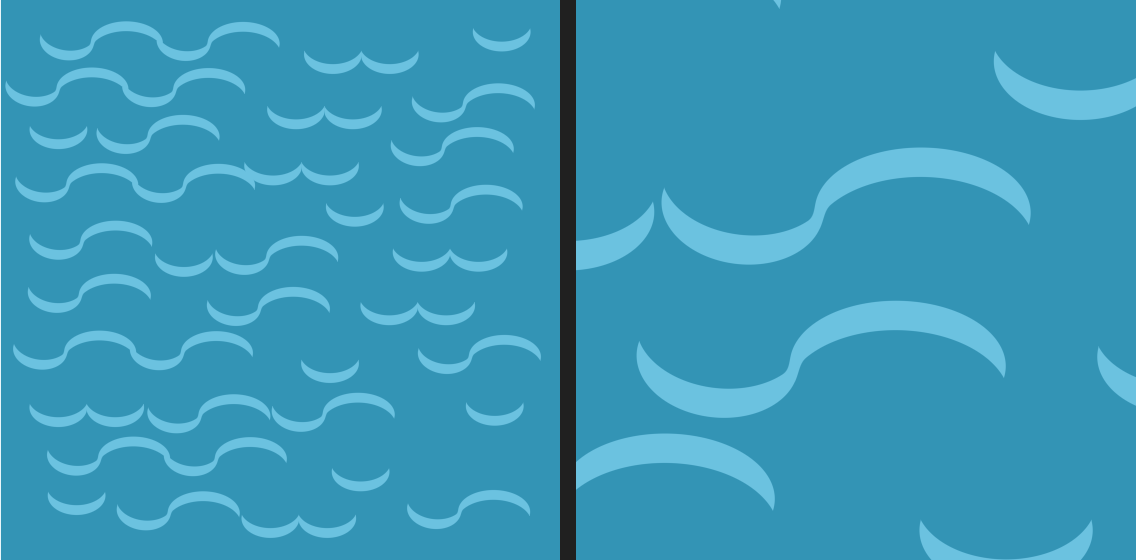
Left: the whole. Right: its middle third, enlarged.
Give the GLSL for this pattern, as a WebGL 1 fragment shader.

```glsl
precision highp float;

uniform vec2 u_resolution;

// Lengths are in hundredths of the canvas height.
const float CANVAS = 100.0;
const float ROWS = 10.0;
const float THICKNESS = 1.75;
const float NECK = 0.5;
const float EDGE_WIDTH = 0.17;
const float GOLDEN = 0.618;
const vec3 WATER = vec3(0.20, 0.58, 0.71);
const vec3 CREST = vec3(0.42, 0.76, 0.88);
const vec3 EDGE = vec3(0.95, 0.98, 0.99);

float hash(vec2 p) {
  return fract(sin(dot(p, vec2(12.9898, 78.233))) * 43758.5453);
}

float smoothMin(float a, float b, float k) {
  float h = max(k - abs(a - b), 0.0) / k;
  return min(a, b) - 0.25 * k * h * h;
}

// Approximate signed distance to an axis-aligned ellipse
float ellipse(vec2 p, vec2 radii) {
  float k = length(p / radii);
  return k * (k - 1.0) / max(length(p / (radii * radii)), 0.0001);
}

// Crescent between two tips; side is 1.0 for an arch, -1.0 for a trough
float crescent(vec2 p, vec2 leftTip, vec2 rightTip, float height, float side) {
  vec2 span = rightTip - leftTip;
  float halfWidth = 0.5 * length(span);
  vec2 along = normalize(span);
  vec2 fromMiddle = p - 0.5 * (leftTip + rightTip);
  vec2 q = vec2(dot(fromMiddle, along),
                side * dot(fromMiddle, vec2(-along.y, along.x)));
  float outer = ellipse(q - vec2(0.0, 0.15 * height),
                        vec2(1.016 * halfWidth, 0.85 * height));
  // The hollow is a cap of a deeper ellipse, so the sides stay full
  float hollow = height - THICKNESS;
  float inner = ellipse(q + vec2(0.0, 0.5 * hollow),
                        vec2(1.061 * halfWidth, 1.5 * hollow));
  return max(max(outer, -inner), -q.y);
}

float ripple(vec2 p) {
  return crescent(p, vec2(0.0), vec2(10.15, 0.0), 4.1, -1.0);
}

// A tilted trough flowing into a wider arch
float swell(vec2 p) {
  float trough = crescent(p, vec2(0.0), vec2(9.45, -1.1), 4.0, -1.0);
  float arch = crescent(p, vec2(9.05, -2.0), vec2(21.7, -2.2), 4.5, 1.0);
  return smoothMin(trough, arch, NECK);
}

// Kinds: 0 ripple, 1 double ripple, 2 swell, 3 double swell
float pickKind(float row, float slot) {
  if (slot < 0.5 && fract(GOLDEN * row) > 0.5) return 3.0;
  float r = fract(hash(vec2(row, 11.3)) + GOLDEN * slot);
  return step(0.15, r) + step(0.42, r);
}

float waveWidth(float kind) {
  if (kind < 0.5) return 10.2;
  if (kind < 1.5) return 20.3;
  if (kind < 2.5) return 21.7;
  return 42.6;
}

float wave(vec2 p, float kind) {
  if (kind < 0.5) return ripple(p);
  if (kind < 1.5) return min(ripple(p), ripple(p - vec2(10.15, 0.0)));
  if (kind < 2.5) return swell(p);
  return min(swell(p), swell(p - vec2(20.85, -0.1)));
}

// Fill one row from left to right, skipping waves that would not fit
float waveRow(vec2 p, float row, float baseline) {
  float dist = CANVAS;
  float cursor = 1.0 + 11.0 * hash(vec2(row, 3.7));
  for (int i = 0; i < 7; i++) {
    float slot = float(i);
    float kind = pickKind(row, slot);
    float width = waveWidth(kind);
    if (cursor + width < CANVAS - 1.5) {
      float jitter = 3.6 * (hash(vec2(row + 0.6, slot + 29.0)) - 0.5);
      float bend = 2.0 * sin(0.07 * cursor + 1.0);
      dist = min(dist, wave(p - vec2(cursor, baseline + bend + jitter), kind));
      float gap = hash(vec2(row + 0.9, slot + 47.0));
      cursor += width + 0.5 + 13.0 * gap * gap;
    }
  }
  return dist;
}

void main() {
  float pixel = CANVAS / u_resolution.y;
  vec2 p = gl_FragCoord.xy * pixel;

  // Nearest wave over the rows within reach
  float dist = CANVAS;
  for (float row = 0.0; row < ROWS; row++) {
    float baseline = mix(9.0, 93.0, row / (ROWS - 1.0));
    if (abs(p.y - baseline) < 9.0) {
      dist = min(dist, waveRow(p, row, baseline));
    }
  }

  float coverage = 1.0 - smoothstep(-0.7 * pixel, 0.7 * pixel, dist);
  vec3 color = mix(WATER, CREST, coverage);

  // Thin pale strip along the left side
  float strip = clamp((EDGE_WIDTH - p.x) / pixel + 0.5, 0.0, 1.0);
  gl_FragColor = vec4(mix(color, EDGE, strip), 1.0);
}
```
